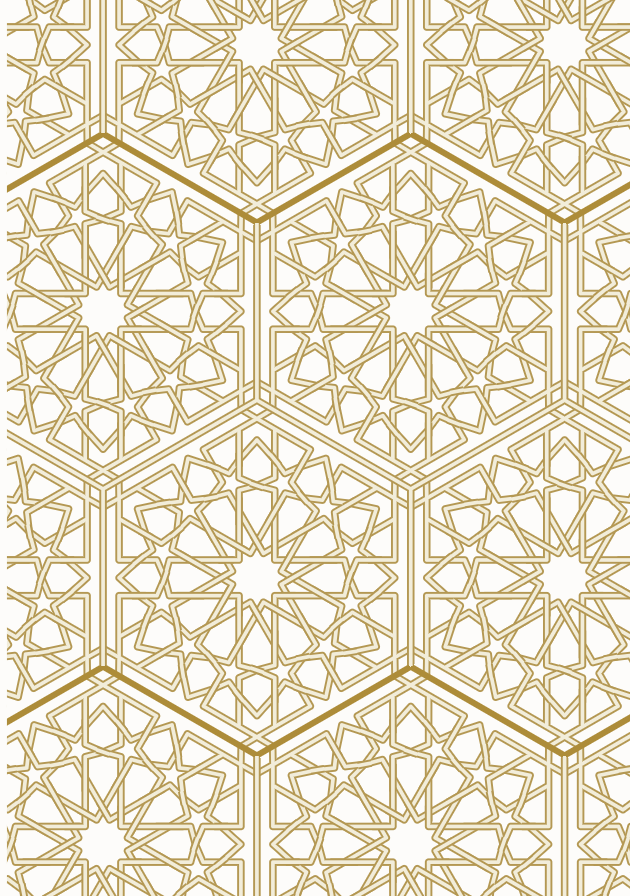
Write a WebGL 2 fragment shader that draws this pattern.

```glsl
#version 300 es
precision highp float;
// Gold strapwork on white: twelve-fold rosettes ringed by five-pointed stars,
// one per hexagon. Space is tiled into hexagons, each folded into a wedge that
// holds a few segments; short bridges then weave the crossings over and under.
uniform vec2 u_resolution;
out vec4 fragColor;

const float PI = 3.14159265;
const float ROOT3 = 1.7320508;

// Placement, in canvas widths
const vec2  CENTRE  = vec2(0.652, 0.928);
const float APOTHEM = 0.2442;
const float MARGIN  = 0.011;

// Strap sizes, in hexagon apothems
const float HALF_STRAP = 0.0245;
const float RIM        = 0.0125;
const float HALF_SOLID = 0.020;

// Rosette joints in the wedge from 0 to 15 degrees, in apothems
const float OFFSET = 0.116;                      // radial strap to its axis
const float CROSS  = 0.448;                      // inner points of small stars
const float INSET  = 0.896;                      // strap inside each hexagon side
const vec2 NOTCH   = vec2(0.1585, 0.0425);
const vec2 TIP     = vec2(2.0 * OFFSET, 0.0);
const vec2 STAR_IN = vec2(0.4327, OFFSET);
const vec2 STAR_SIDE = vec2(0.600, 0.0);
const vec2 STAR_OUT  = vec2(0.767, OFFSET);
const vec2 DENT_IN   = vec2(0.569, OFFSET);
const vec2 DENT_SIDE = vec2(0.650, OFFSET);
const vec2 DENT_OUT  = vec2(0.678, 0.1815);

const vec3 WHITE = vec3(0.992, 0.990, 0.982);
const vec3 CREAM = vec3(0.950, 0.930, 0.855);
const vec3 GOLD  = vec3(0.705, 0.595, 0.325);
const vec3 DEEP_GOLD = vec3(0.680, 0.550, 0.225);

float pixel;  // one pixel, in apothems

float cover(float d) { return clamp(0.5 - d / pixel, 0.0, 1.0); }

vec2 rotate(vec2 p, float a) {
    float c = cos(a), s = sin(a);
    return vec2(c * p.x - s * p.y, s * p.x + c * p.y);
}

// Turn p into the sector of the given angle centred on the x axis
vec2 sector(vec2 p, float angle) {
    float a = atan(p.y, p.x + 1e-6);
    return rotate(p, -angle * floor(a / angle + 0.5));
}

float segment(vec2 p, vec2 a, vec2 b) {
    vec2 ap = p - a, ab = b - a;
    return length(ap - ab * clamp(dot(ap, ab) / dot(ab, ab), 0.0, 1.0));
}

vec3 strap(vec3 base, float d) {
    base = mix(base, GOLD, cover(d - HALF_STRAP));
    return mix(base, CREAM, cover(d - HALF_STRAP + RIM));
}

// Short piece of strap laid over a crossing
vec3 bridge(vec3 base, vec2 p, vec2 at, float degrees, float reach) {
    vec2 l = rotate(p - at, -radians(degrees));
    return mix(base, strap(base, abs(l.y)), cover(abs(l.x) - reach));
}

float rosette(vec2 p) {
    float d = segment(p, NOTCH, TIP);
    d = min(d, segment(p, TIP, STAR_IN));
    d = min(d, segment(p, STAR_IN, DENT_IN));
    d = min(d, segment(p, DENT_IN, STAR_SIDE));
    d = min(d, segment(p, STAR_SIDE, DENT_SIDE));
    d = min(d, segment(p, DENT_SIDE, vec2(INSET, OFFSET)));
    d = min(d, segment(p, DENT_OUT, STAR_OUT));
    return min(d, segment(p, STAR_OUT, vec2(INSET, 0.0)));
}

// Straps along the sides, crossing near the hexagon corners
float frame(vec2 p) {
    float d = segment(p, vec2(INSET, OFFSET), vec2(INSET, 0.638));
    d = min(d, segment(p, vec2(INSET, 0.517), vec2(1.0, 0.459)));
    return min(d, segment(p, vec2(0.722, 0.283), vec2(INSET, 0.383)));
}

void main() {
    vec2 uv = gl_FragCoord.xy / u_resolution.x;
    pixel = 1.0 / (u_resolution.x * APOTHEM);

    // Nearest hexagon centre
    vec2 p = (uv - CENTRE) / APOTHEM;
    vec2 period = vec2(2.0, 2.0 * ROOT3);
    vec2 a = mod(p + 0.5 * period, period) - 0.5 * period;
    vec2 b = mod(p, period) - 0.5 * period;
    vec2 q = dot(a, a) < dot(b, b) ? a : b;
    float row = floor((p.y - q.y) / ROOT3 + 0.5);

    // Wedges and straps
    vec2 side = sector(q, PI / 3.0);
    vec2 petal = sector(q, PI / 6.0);
    vec2 between = sector(rotate(q, PI / 12.0), PI / 6.0);
    vec2 fold = vec2(petal.x, abs(petal.y));
    float d = min(rosette(fold), frame(vec2(side.x, abs(side.y))));
    vec3 color = strap(WHITE, d);

    // Over and under
    color = bridge(color, petal, TIP, 30.0, 0.050);
    color = bridge(color, between, vec2(CROSS, 0.0), -15.0, 0.090);
    color = bridge(color, petal, STAR_SIDE, 71.0, 0.045);
    color = bridge(color, fold, STAR_OUT, petal.y > 0.0 ? 0.0 : -39.0, 0.045);

    // Hexagon sides: every other zigzag is solid gold
    float edge = abs(1.0 - side.x);
    bool slanted = abs(q.x) < ROOT3 * abs(q.y);
    bool solid = slanted && ((q.y > 0.0) == (mod(row, 2.0) < 0.5));
    color = solid ? mix(color, DEEP_GOLD, cover(edge - HALF_SOLID)) : strap(color, edge);

    // Plain margin on the left
    color = mix(color, WHITE, cover((uv.x - MARGIN) / APOTHEM));
    fragColor = vec4(color, 1.0);
}
```
